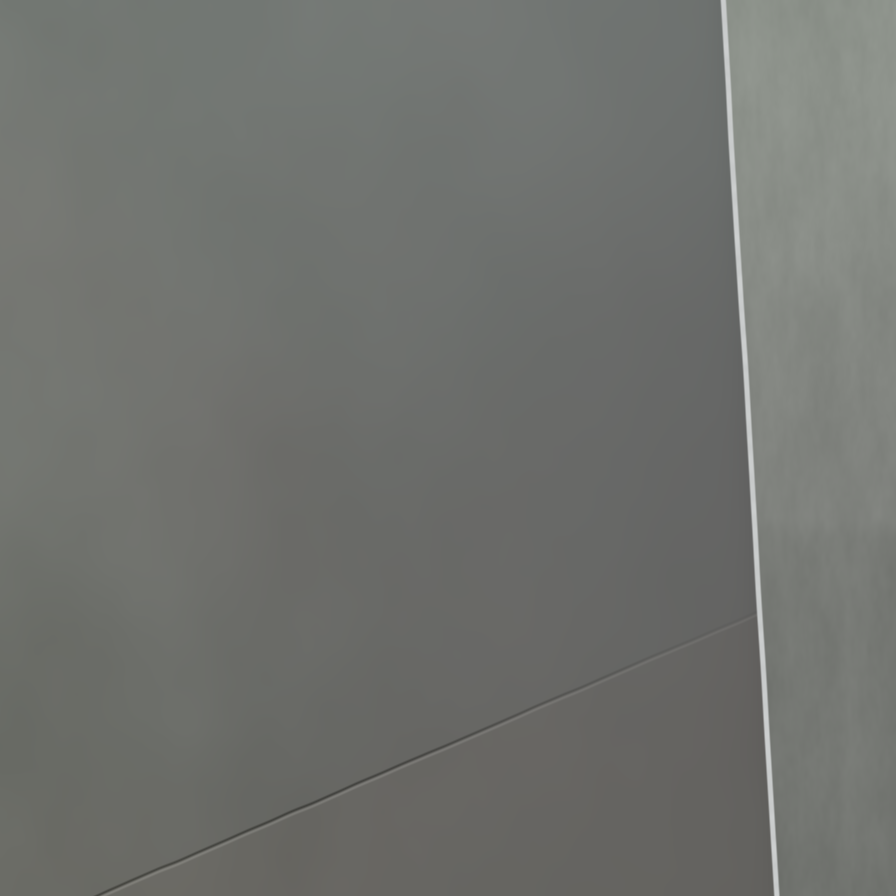
Write a Shadertoy shader that draws this texture.

```glsl
// Two matte grey stone panels meeting at a thin, steep white edge.
// Broad colour blends light each panel, layered value noise adds stains and
// grain, and signed line distances draw the bright edge and slanted groove.

const vec2 EDGE_BOTTOM = vec2(0.8675, 0.0);
const vec2 EDGE_TOP = vec2(0.8070, 1.0);
const vec2 SEAM_LEFT = vec2(0.1100, 0.0);
const vec2 SEAM_RIGHT = vec2(0.8400, 0.3140);

float hash(vec2 cell) {
    vec3 p = fract(vec3(cell.xyx) * 0.1031);
    p += dot(p, p.yzx + 33.33);
    return fract((p.x + p.y) * p.z);
}

float valueNoise(vec2 p) {
    vec2 cell = floor(p);
    vec2 f = fract(p);
    f = f * f * (3.0 - 2.0 * f);
    float low = mix(hash(cell), hash(cell + vec2(1.0, 0.0)), f.x);
    float high = mix(hash(cell + vec2(0.0, 1.0)), hash(cell + 1.0), f.x);
    return mix(low, high, f.y);
}

// Layered noise centred on zero
float fbm(vec2 p, int octaves) {
    float sum = 0.0;
    float weight = 0.5;
    for (int i = 0; i < octaves; i++) {
        sum += weight * (valueNoise(p) - 0.5);
        p = mat2(1.6, 1.2, -1.2, 1.6) * p + 17.3;
        weight *= 0.5;
    }
    return sum;
}

// Signed distance to the line a-b, positive on its left-hand side
float lineSide(vec2 p, vec2 a, vec2 b) {
    vec2 dir = normalize(b - a);
    return dot(p - a, vec2(-dir.y, dir.x));
}

// Soft band of a given half width around zero
float band(float d, float halfWidth, float blur) {
    return 1.0 - smoothstep(halfWidth - blur, halfWidth + blur, abs(d));
}

// Smooth blend through three evenly spaced colours
vec3 blend3(vec3 a, vec3 b, vec3 c, float t) {
    vec3 first = mix(a, b, smoothstep(-0.1, 0.6, t));
    return mix(first, c, smoothstep(0.4, 1.1, t));
}

vec3 leftPanel(vec2 uv, float seam) {
    float across = uv.x / 0.84;
    vec3 bottom = blend3(vec3(0.405, 0.410, 0.385), vec3(0.400, 0.400, 0.386),
                         vec3(0.385, 0.382, 0.372), across);
    vec3 middle = blend3(vec3(0.455, 0.460, 0.440), vec3(0.422, 0.424, 0.414),
                         vec3(0.392, 0.392, 0.390), across);
    vec3 top = blend3(vec3(0.445, 0.465, 0.445), vec3(0.462, 0.482, 0.468),
                      vec3(0.432, 0.446, 0.438), across);
    vec3 col = blend3(bottom, middle, top, uv.y);

    // Cloudy stains, strongest toward the left
    float stain = fbm(uv * vec2(7.0, 5.0) + 3.7, 4);
    float tint = fbm(uv * 4.0 + 41.0, 2);
    col += stain * mix(0.055, 0.018, smoothstep(0.0, 0.8, uv.x));
    col += tint * vec3(-0.012, 0.008, 0.004);

    // Slightly warmer slab below the groove
    float below = smoothstep(0.002, -0.002, seam);
    return col + below * vec3(0.004, 0.000, -0.002);
}

vec3 rightPanel(vec2 uv) {
    vec3 col = blend3(vec3(0.445, 0.455, 0.437), vec3(0.510, 0.520, 0.502),
                      vec3(0.560, 0.582, 0.552), uv.y);
    // Faint change of tone across the panel
    col -= 0.022 * smoothstep(0.425, 0.395, uv.y) * smoothstep(0.10, 0.35, uv.y);
    // Upright streaks, soft stains and fine grain
    float streak = fbm(uv * vec2(58.0, 14.0), 3);
    float stain = fbm(uv * vec2(12.0, 7.0) + 9.0, 3);
    float grain = fbm(uv * vec2(170.0, 80.0) + 5.0, 2);
    return col + 0.040 * streak + 0.050 * stain + 0.020 * grain;
}

void mainImage(out vec4 fragColor, in vec2 fragCoord) {
    vec2 uv = fragCoord / iResolution.xy;
    float pixel = 1.0 / min(iResolution.x, iResolution.y);
    float edge = -lineSide(uv, EDGE_BOTTOM, EDGE_TOP);
    float seam = lineSide(uv, SEAM_LEFT, SEAM_RIGHT);
    edge += 0.0012 * (valueNoise(vec2(uv.y * 12.0, 2.0)) - 0.5);
    seam += 0.0010 * (valueNoise(vec2(uv.x * 40.0, 8.0)) - 0.5);

    // Groove: dark upper lip and pale lower lip, fading to the right
    vec3 left = leftPanel(uv, seam);
    float fade = smoothstep(0.86, 0.35, uv.x);
    float blur = max(pixel, 0.0015);
    left -= mix(0.015, 0.150, fade) * band(seam - 0.0012, 0.0012, blur);
    left += mix(0.035, 0.085, fade) * band(seam + 0.0022, 0.0012, blur);

    // Contact shade beside the white edge
    left -= 0.022 * exp(-max(-edge, 0.0) / 0.014);
    vec3 right = rightPanel(uv);
    right -= 0.025 * exp(-max(edge, 0.0) / 0.008);
    vec3 col = mix(left, right, smoothstep(-pixel, pixel, edge));

    // Bright edge
    vec3 edgeColor = vec3(0.79, 0.80, 0.80) + 0.05 * fbm(uv * 90.0, 2);
    col = mix(col, edgeColor, band(edge, 0.0029, max(pixel, 0.0014)));
    fragColor = vec4(clamp(col, 0.0, 1.0), 1.0);
}
```
